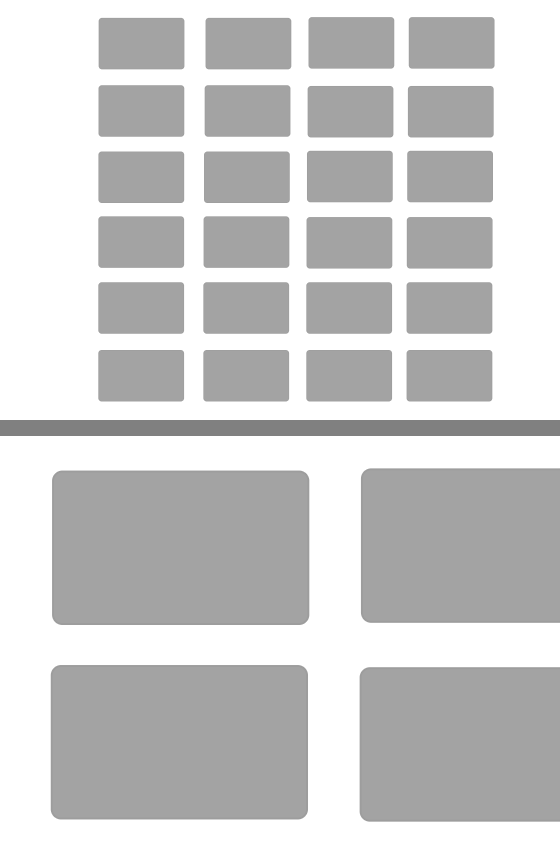
Top: the whole. Bottom: its middle third, enlarged.
A WebGL 1 fragment shader for this pattern:

```glsl
precision highp float;

uniform vec2 u_resolution;

// Layout units: the canvas is 768 wide and 576 high
const vec2 LAYOUT_SIZE = vec2(768.0, 576.0);
const int COLUMNS = 4;
const int ROWS = 6;

const vec2 CARD_HALF_SIZE = vec2(58.8, 35.3);
const float CORNER_RADIUS = 4.7;
const float RIM_WIDTH = 0.9;

const vec3 PAPER_COLOR = vec3(1.0);
const vec3 CARD_COLOR = vec3(0.64);
const vec3 RIM_COLOR = vec3(0.615);

float roundedBox(vec2 p, vec2 halfSize, float radius) {
    vec2 q = abs(p) - halfSize + radius;
    return length(max(q, 0.0)) + min(max(q.x, q.y), 0.0) - radius;
}

// Column gaps narrow to the right; lower rows drift left
float cardLeft(float column, float row) {
    float t = row - 2.5;
    float drift = -0.6 * t + 0.15 * (t * t - 2.9);
    float looseness = mix(0.15, 1.0, min(column, 1.0));
    return 135.0 + 146.75 * column - 1.85 * column * column + looseness * drift;
}

// First and last row gaps are wider; upper rows tilt alternately
float cardTop(float column, float row) {
    float spacing = 89.9 * row + 3.5 * min(row, 1.0) + 3.0 * max(row - 4.0, 0.0);
    float side = sign(column - 1.5);
    float tilt = (2.0 * mod(row, 2.0) - 1.0) * step(row, 3.5);
    return 24.0 + spacing + 0.5 * side * tilt;
}

float nearestCard(vec2 p) {
    float nearest = LAYOUT_SIZE.x;
    for (int j = 0; j < ROWS; j++) {
        for (int i = 0; i < COLUMNS; i++) {
            float column = float(i);
            float row = float(j);
            vec2 corner = vec2(cardLeft(column, row), cardTop(column, row));
            vec2 local = p - corner - CARD_HALF_SIZE;
            nearest = min(nearest, roundedBox(local, CARD_HALF_SIZE, CORNER_RADIUS));
        }
    }
    return nearest;
}

float coverage(float dist, float pixel) {
    return clamp(0.5 - dist / pixel, 0.0, 1.0);
}

void main() {
    // Centred layout coordinates, measured downwards
    float pixel = LAYOUT_SIZE.y / u_resolution.y;
    vec2 p = (gl_FragCoord.xy - 0.5 * u_resolution) * pixel;
    p = vec2(p.x, -p.y) + 0.5 * LAYOUT_SIZE;

    // Flat cards with a faint darker rim
    float dist = nearestCard(p);
    vec3 card = mix(RIM_COLOR, CARD_COLOR, coverage(dist + RIM_WIDTH, pixel));
    vec3 color = mix(PAPER_COLOR, card, coverage(dist, pixel));

    gl_FragColor = vec4(color, 1.0);
}
```
